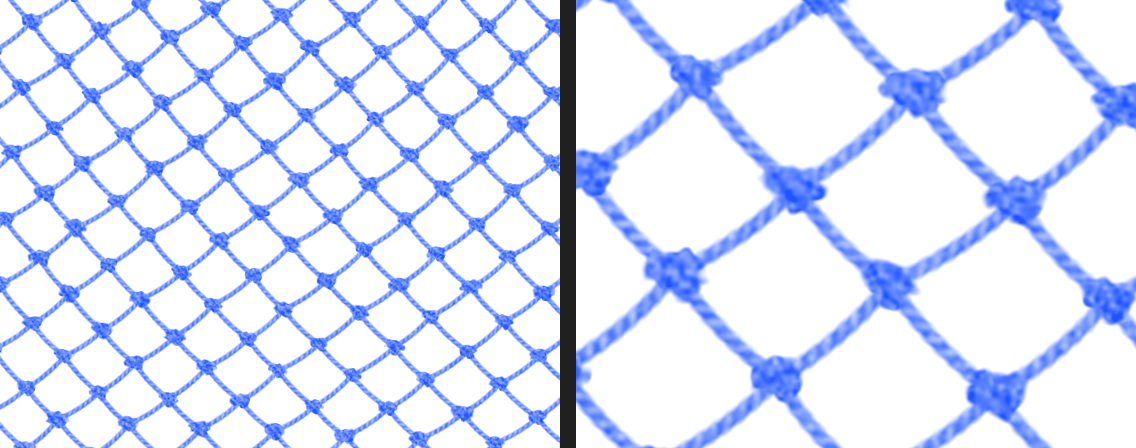
Left: the whole. Right: its middle third, enlarged.
Give the GLSL for this pattern, as a WebGL 1 fragment shader.

```glsl
precision highp float;

uniform vec2 u_resolution;

float hash(vec2 p) {
    vec3 q = fract(vec3(p.xyx) * 0.1031);
    q += dot(q, q.yzx + 33.33);
    return fract((q.x + q.y) * q.z);
}

float noise(vec2 p) {
    vec2 i = floor(p), f = fract(p);
    f = f * f * (3.0 - 2.0 * f);
    return mix(mix(hash(i), hash(i + vec2(1.0, 0.0)), f.x),
               mix(hash(i + vec2(0.0, 1.0)), hash(i + 1.0), f.x), f.y);
}

// Slightly stretched diagonal lattice; the canvas is 100 units tall.
vec2 latticePoint(vec2 g) {
    float i = g.x, j = g.y;
    return vec2(58.0 + i * (7.25 + 0.04 * i) + j * (8.84 - 0.016 * j - 0.0075 * j * j),
                52.9 + i * (0.05 * i - 7.77) + j * (6.74 + 0.04 * j - 0.013 * i * i));
}

// Inverse of latticePoint by repeated linear correction.
vec2 latticeCoord(vec2 p) {
    vec2 g = vec2(0.0);
    for (int n = 0; n < 6; n++) {
        vec2 miss = p - latticePoint(g);
        g += vec2(dot(miss, vec2(0.0573, -0.0752)), dot(miss, vec2(0.0661, 0.0617)));
    }
    return g;
}

// Knots alternate in offset and are tied a little unevenly.
vec2 knotCentre(vec2 id) {
    float parity = 1.0 - 2.0 * mod(id.x + id.y, 2.0);
    vec2 jitter = vec2(hash(id + 41.0), hash(id + 87.0)) - 0.5;
    return latticePoint(id) + parity * vec2(0.2, -0.2) + 0.5 * jitter;
}

vec3 blue(float tone) {
    return mix(vec3(0.12, 0.33, 1.0), vec3(0.82, 0.87, 0.99), clamp(tone, 0.0, 1.0));
}

float cover(float d) {
    float soft = max(0.25, 75.0 / u_resolution.y);
    return 1.0 - smoothstep(-soft, soft, d);
}

// Sagging twisted cord between two knots.
vec3 drawCord(vec3 col, vec2 p, vec2 a, vec2 b) {
    float len = length(b - a);
    vec2 dir = (b - a) / len;
    vec2 down = vec2(dir.y, -dir.x);
    float along = dot(p - a, dir);
    float t = clamp(along / len, 0.0, 1.0);
    vec2 off = p - a - dir * len * t - down * 2.0 * t * (1.0 - t);
    float side = dot(off, down);
    float twist = sin(along * 4.6 + side * 3.5 + a.x);
    float tone = 0.5 + 0.16 * twist - 0.22 * side + 0.3 * (noise(p * 2.2) - 0.5);
    return mix(col, blue(tone), cover(length(off) - 0.54 - 0.05 * twist));
}

// Lumpy knot with a smaller loop under its right side.
vec3 drawKnot(vec3 col, vec2 p, vec2 id) {
    vec2 q = p - knotCentre(id);
    float seed = hash(id + 13.0);
    float tilt = 0.5 * (seed - 0.65);
    q = mat2(cos(tilt), -sin(tilt), sin(tilt), cos(tilt)) * q;
    q /= 0.9 + 0.2 * hash(id + 59.0);
    float lump = noise(q * 1.3 + id * 17.0 + 200.0) - 0.5;
    float body = (length((q - vec2(-0.1, 0.2)) / vec2(2.15, 1.35)) - 1.0) * 1.5;
    float loop = length(q - vec2(0.5, -0.8)) - 1.0;
    float d = min(body, loop) + 0.6 * lump;
    float strands = sin(q.x * 2.6 + q.y * 3.4 + 4.0 * lump + seed * 6.0);
    float grain = noise(q * 2.4 + id * 29.0 + 300.0) - 0.5;
    float tone = 0.31 + 0.13 * strands + 0.5 * grain + 0.06 * q.y;
    return mix(col, blue(tone), cover(d));
}

void main() {
    vec2 p = gl_FragCoord.xy / u_resolution.y * 100.0;
    vec2 cell = floor(latticeCoord(p));
    vec3 col = vec3(1.0);

    // Cords first, so every knot sits over its four ends.
    for (float i = -1.0; i < 2.5; i++) {
        for (float j = -1.0; j < 2.5; j++) {
            vec2 id = cell + vec2(i, j);
            vec2 start = knotCentre(id);
            col = drawCord(col, p, start, knotCentre(id + vec2(1.0, 0.0)));
            col = drawCord(col, p, start, knotCentre(id + vec2(0.0, 1.0)));
        }
    }
    for (float i = -1.0; i < 2.5; i++) {
        for (float j = -1.0; j < 2.5; j++) {
            col = drawKnot(col, p, cell + vec2(i, j));
        }
    }
    gl_FragColor = vec4(col, 1.0);
}
```
